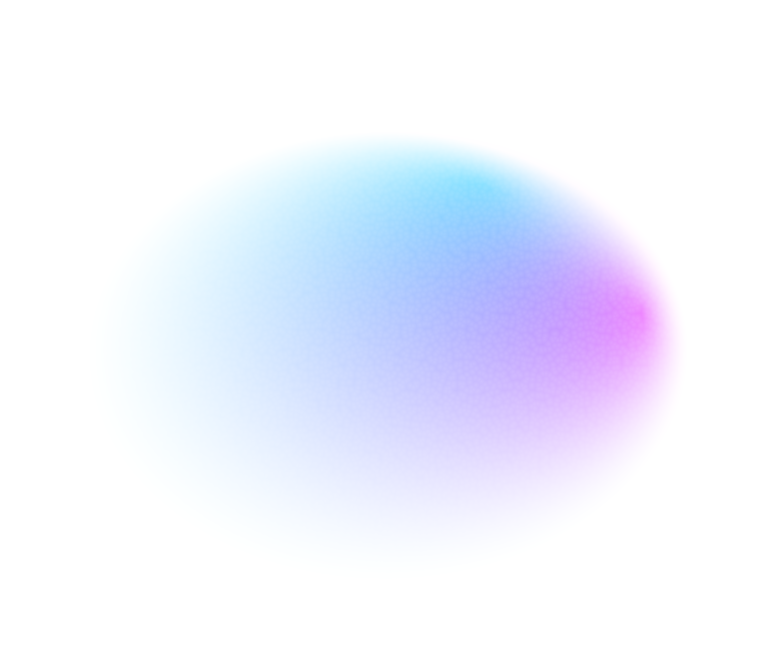
This background is drawn by a Shadertoy shader. Its source:

```glsl
const vec2 GLOW_RADII = vec2(0.388, 0.338);
const vec2 CYAN_CENTER = vec2(0.499, 0.465);
const vec2 CYAN_FOCUS = vec2(0.625, 0.723);
const vec2 MAGENTA_CENTER = vec2(0.509, 0.474);
const vec2 MAGENTA_FOCUS = vec2(0.836, 0.529);

// Light each tint removes from white at its strongest point
const vec3 CYAN_ABSORB = vec3(0.48, 0.05, 0.0);
const vec3 MAGENTA_ABSORB = vec3(0.0, 0.47, 0.0);
const float CYAN_FALLOFF = 1.2;
const float MAGENTA_FALLOFF = 1.6;
const float FOCUS_SOFTNESS = 0.05;

const float GRAIN_CELLS = 130.0;
const float GRAIN_STRENGTH = 0.12;

vec2 hash2(vec2 cell) {
    vec2 q = vec2(dot(cell, vec2(127.1, 311.7)), dot(cell, vec2(269.5, 183.3)));
    return fract(sin(q) * 43758.5);
}

// Distance to the nearest scattered cell point
float cellularNoise(vec2 p) {
    vec2 cell = floor(p);
    float nearest = 2.0;
    for (int y = -1; y <= 1; y++) {
        for (int x = -1; x <= 1; x++) {
            vec2 neighbor = cell + vec2(x, y);
            nearest = min(nearest, distance(p, neighbor + hash2(neighbor)));
        }
    }
    return nearest;
}

// Elliptical gradient: one at the off-centre focus, zero at the rim
float focalGlow(vec2 uv, vec2 center, vec2 focus, float falloff) {
    vec2 f = (focus - center) / GLOW_RADII;
    vec2 d = (uv - focus) / GLOW_RADII;
    float rimGap = 1.0 - dot(f, f);
    float along = dot(f, d);
    float t = (along + sqrt(along * along + rimGap * dot(d, d))) / rimGap;
    t = sqrt(t * t + FOCUS_SOFTNESS * FOCUS_SOFTNESS);
    return pow(max(1.0 - t, 0.0), falloff);
}

void mainImage(out vec4 fragColor, in vec2 fragCoord) {
    vec2 uv = fragCoord / iResolution.xy;

    // Overlapping cyan and magenta tints
    float cyan = focalGlow(uv, CYAN_CENTER, CYAN_FOCUS, CYAN_FALLOFF);
    float magenta = focalGlow(uv, MAGENTA_CENTER, MAGENTA_FOCUS, MAGENTA_FALLOFF);
    vec3 absorbed = cyan * CYAN_ABSORB + magenta * MAGENTA_ABSORB;

    // Fine grain, visible only inside the tint
    float grain = cellularNoise(fragCoord / iResolution.y * GRAIN_CELLS) - 0.45;
    absorbed *= 1.0 + GRAIN_STRENGTH * grain;

    fragColor = vec4(clamp(1.0 - absorbed, 0.0, 1.0), 1.0);
}
```
